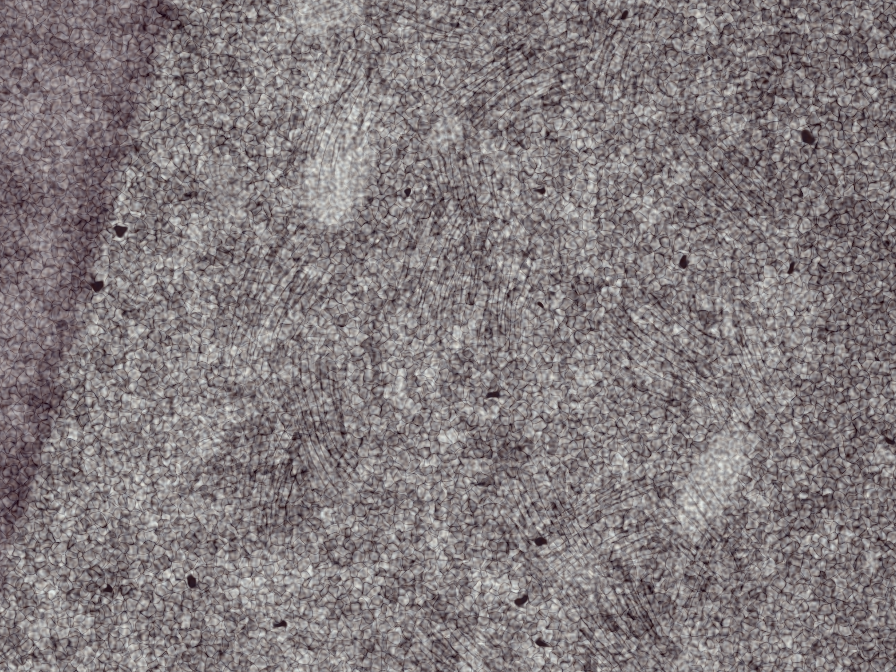
Write a WebGL 2 fragment shader that draws this texture.

```glsl
#version 300 es
precision highp float;
// A thin section of fine-grained grey rock with a dark vein on the left.
// Warped cellular grains and gradient noise give the mosaic; scattered
// sheaves of fibres, pale crystals and opaque specks are laid over it.

uniform vec2 u_resolution;
out vec4 fragColor;

const vec3 DARK = vec3(0.32, 0.27, 0.29);
const vec3 PALE = vec3(0.76, 0.76, 0.75);

// Two random values in 0..1 for an integer cell
vec2 hash2(vec2 cell) {
  uvec2 v = uvec2(ivec2(cell));
  v = v * 1664525u + 1013904223u;
  v.x += v.y * 1664525u;
  v.y += v.x * 1664525u;
  v ^= v >> 16u;
  v.x += v.y * 1664525u;
  v.y += v.x * 1664525u;
  v ^= v >> 16u;
  return vec2(v >> 8u) / 16777216.0;
}

vec2 gradientAt(vec2 cell) {
  float angle = 6.2832 * hash2(cell).x;
  return vec2(cos(angle), sin(angle));
}

float gradientNoise(vec2 p) {
  vec2 i = floor(p), f = p - i;
  vec2 u = f * f * f * (f * (f * 6.0 - 15.0) + 10.0);
  vec2 e = vec2(1.0, 0.0);
  float low = mix(dot(gradientAt(i), f), dot(gradientAt(i + e), f - e), u.x);
  float high = mix(dot(gradientAt(i + e.yx), f - e.yx),
                   dot(gradientAt(i + 1.0), f - 1.0), u.x);
  return mix(low, high, u.y);
}

// Grain mosaic: x is the gap to the boundary, y a random tone per grain
vec2 grains(vec2 p) {
  vec2 base = floor(p);
  float first = 8.0, second = 8.0, tone = 0.0;
  for (int k = 0; k < 9; k++) {
    vec2 cell = base + vec2(k % 3 - 1, k / 3 - 1);
    float d = length(cell + hash2(cell) - p);
    if (d < first) {
      second = first;
      first = d;
      tone = hash2(cell + 311.0).x;
    } else {
      second = min(second, d);
    }
  }
  return vec2(second - first, tone);
}

// Coordinates in a frame whose x axis points along the angle
vec2 toFrame(vec2 p, float angle) {
  float c = cos(angle), s = sin(angle);
  return vec2(c * p.x + s * p.y, c * p.y - s * p.x);
}

float ellipse(vec2 p, float angle, vec2 radii, float softness) {
  return 1.0 - smoothstep(1.0 - softness, 1.0 + softness, length(toFrame(p, angle) / radii));
}

// Randomly turned ellipses on a jittered grid; radii are in cell units
float scatter(vec2 p, float density, vec2 radii, float softness, float seed) {
  vec2 base = floor(p);
  float cover = 0.0;
  for (int k = 0; k < 9; k++) {
    vec2 cell = base + vec2(k % 3 - 1, k / 3 - 1);
    vec2 h = hash2(cell + seed);
    vec2 centre = cell + hash2(cell + seed + 57.0);
    float shape = ellipse(p - centre, 3.1416 * h.y, radii * (0.5 + h.x / density), softness);
    cover = max(cover, shape * step(h.x, density));
  }
  return cover;
}

// Fanned sheaves of fibres: x is the line strength, y the sheaf cover
vec2 fibres(vec2 p, float size) {
  vec2 base = floor(p / size), result = vec2(0.0);
  for (int k = 0; k < 9; k++) {
    vec2 cell = base + vec2(k % 3 - 1, k / 3 - 1);
    vec2 h = hash2(cell + 733.0);
    vec2 q = toFrame(p - size * (cell + hash2(cell + 97.0)), 1.6 + 2.6 * (h.x - 0.5));
    float cover = ellipse(q, 0.0, size * vec2(0.68, 0.42), 0.4) * step(h.y, 0.8);
    float across = q.y / (1.0 + 2.5 * abs(q.x + 0.04)) + 0.8 * q.x * q.x;
    float n = gradientNoise(vec2(q.x * 9.0, across * 95.0) + 40.0 * h);
    result = max(result, cover * vec2(1.0 - smoothstep(0.02, 0.16, abs(n)), 1.0));
  }
  return result;
}

void main() {
  vec2 p = gl_FragCoord.xy / u_resolution.y;
  float broad = gradientNoise(p * 5.0 + 9.0);
  float middle = gradientNoise(p * 19.0);
  vec2 warp = vec2(gradientNoise(p * 75.0 + 3.0), gradientNoise(p * 75.0 + 81.0));
  vec2 rough = p + 0.008 * warp;

  // Dark slanted vein and the dull rock to its left
  float fromVein = p.x - 0.29 * p.y + 0.033 + 0.02 * middle + 0.015 * broad;
  float dull = 1.0 - smoothstep(-0.025, 0.02, fromVein);
  float vein = exp(-pow((fromVein + 0.025) / 0.025, 2.0));

  // Fibres gather in the centre
  float centre = ellipse(p - vec2(0.76, 0.48), 0.0, vec2(0.46, 0.6), 0.3);
  vec2 sheaf = fibres(p + 0.002 * warp, 0.17) * centre;

  // Pale crystals, from broad patches down to small slivers
  float patches = ellipse(rough - vec2(0.50, 0.74), 1.3, vec2(0.085, 0.05), 0.3);
  patches = max(patches, ellipse(rough - vec2(1.06, 0.285), 1.1, vec2(0.085, 0.037), 0.25));
  patches = max(patches, 0.8 * scatter(rough / 0.27, 0.4, vec2(0.15, 0.09), 0.35, 19.0));
  float slivers = scatter(rough / 0.06, 0.3, vec2(0.17, 0.10), 0.25, 151.0);
  float pale = max(patches, slivers) * (1.0 - 0.7 * dull);

  // Mosaic detail
  vec2 small = grains(rough * 78.0);
  vec2 large = grains(rough * 37.0 + 13.0);
  float detail = 0.34 * (small.y - 0.5) + 0.16 * (large.y - 0.5);
  detail -= 0.36 * (1.0 - smoothstep(0.0, 0.3, small.x)) * (1.0 - 0.5 * sheaf.y);
  detail -= 0.26 * (1.0 - smoothstep(0.0, 0.16, large.x));
  detail *= 1.0 - 0.65 * pale;
  detail += 0.55 * gradientNoise(p * 170.0) + 0.40 * gradientNoise(p * 105.0 + 31.0);

  float tone = 0.66 + 0.20 * broad + 0.24 * middle + detail * (1.0 - 0.25 * dull);
  tone += 0.17 * pale - 0.36 * sheaf.x;
  tone -= 0.19 * dull + 0.17 * vein;
  tone -= 0.15 * smoothstep(0.9, 1.35, p.x + 0.15 * (p.y - 0.5));

  // Opaque specks
  float specks = scatter(rough / 0.13, 0.3, vec2(0.055, 0.035), 0.35, 409.0);
  tone = mix(tone, -0.45, 0.9 * specks);

  vec3 colour = mix(DARK, PALE, clamp(tone, -0.5, 1.3));
  float tint = gradientNoise(p * 120.0 + 200.0);
  colour += 0.035 * tint * vec3(1.0, 0.0, -1.0) + dull * vec3(0.005, -0.012, 0.0);
  fragColor = vec4(clamp(colour, 0.0, 1.0), 1.0);
}
```
